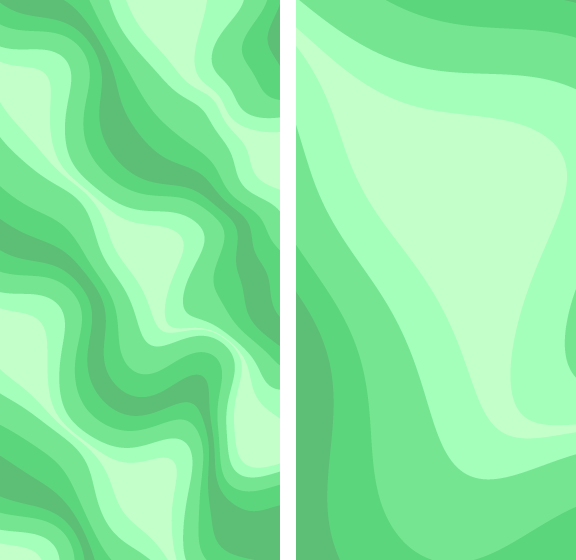
Left: the whole. Right: its middle third, enlarged.
This background is drawn by a WebGL 1 fragment shader. Its source:

```glsl
precision highp float;

uniform vec2 u_resolution;

// Height of the terrain: 0 on the dark ridges, 1 along the pale valleys.
float terrainHeight(vec2 p) {
  float drop = 2.0 - p.y;
  float across = drop - 1.25 * p.x;
  float along = 0.62 * p.x + 0.78 * drop;

  // Ridges meander while the valleys between them run straighter.
  float meander = 0.085 + 0.055 * cos(6.6 * (across + 0.15));
  float bend = meander * sin(8.0 * along - 3.8 + 1.14 * across);

  // A strong hook in the lower middle, then small ripples.
  float hook = 0.23 * smoothstep(0.9, 1.5, along) * exp(-pow(abs(across - 0.5) / 0.42, 2.0));
  bend += hook * sin(10.5 * along + 1.31 + 2.0 * (0.5 - across));
  bend += 0.014 * sin(17.0 * along - 6.0 * across);
  bend += 0.02 * smoothstep(0.5, 0.95, p.x) * sin(27.0 * along + 4.0 * across);

  // Distance from the nearest valley line, 1 on a ridge.
  float phase = (across + 0.16 - bend) / 0.9;
  phase += 0.25 * (1.0 - smoothstep(-1.25, -0.5, across));
  float fromValley = max(abs(fract(phase) * 2.0 - 1.0), 0.0001);

  // The exponent opens valleys into pools and pinches them into necks.
  float openness = exp2(0.82 * cos(9.0 * (along - 1.07 + 0.05 * across)));
  float tilt = 0.03 * sin(5.0 * across + 7.0 * along);
  return 1.0 - pow(fromValley, openness) + tilt;
}

// Flat colour steps from ridge to valley.
vec3 bandColor(float height) {
  vec3 color = vec3(0.36, 0.75, 0.46);
  color = mix(color, vec3(0.36, 0.84, 0.49), step(0.145, height));
  color = mix(color, vec3(0.46, 0.90, 0.57), step(0.385, height));
  color = mix(color, vec3(0.64, 1.00, 0.73), step(0.69, height));
  return mix(color, vec3(0.76, 1.00, 0.79), step(0.895, height));
}

void main() {
  // Average a 4 by 4 grid inside each pixel to smooth the band edges.
  vec3 sum = vec3(0.0);
  for (int i = 0; i < 4; i++) {
    for (int j = 0; j < 4; j++) {
      vec2 offset = (vec2(float(i), float(j)) - 1.5) / 4.0;
      vec2 p = 2.0 * (gl_FragCoord.xy + offset) / u_resolution.y;
      sum += bandColor(terrainHeight(p));
    }
  }
  gl_FragColor = vec4(sum / 16.0, 1.0);
}
```
